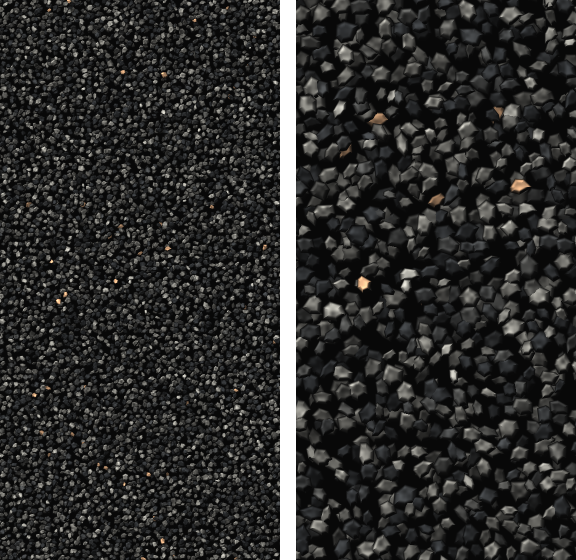
Left, the full canvas; right, a detail of the centre.
This texture is drawn by a WebGL 1 fragment shader. Its source:

```glsl
precision highp float;

uniform vec2 u_resolution;

#define CELLS 42.0
#define SIZE_MIN 0.34
#define SIZE_MAX 0.57
#define SPECKLE_SCALE 175.0
#define SPECKLE 0.85
#define GAIN 0.70
#define GAP_LEVEL 0.033
#define UNDER_SHADE 0.62
#define RARE_SHARE 0.008
#define LIGHT_DIR vec2(-0.5, 0.866)

const float TAU = 6.2831853;
const vec3 COOL = vec3(0.95, 1.0, 1.05);
const vec3 WARM = vec3(1.01, 1.0, 0.95);
const vec3 RUST = vec3(1.5, 1.15, 0.85);

float hash(vec2 p) {
  vec3 q = fract(p.xyx * 0.1031);
  q += dot(q, q.yzx + 33.33);
  return fract((q.x + q.y) * q.z);
}

float valueNoise(vec2 p) {
  vec2 i = floor(p);
  vec2 f = fract(p);
  f = f * f * (3.0 - 2.0 * f);
  return mix(mix(hash(i), hash(i + vec2(1.0, 0.0)), f.x),
             mix(hash(i + vec2(0.0, 1.0)), hash(i + vec2(1.0, 1.0)), f.x), f.y);
}

// Irregular hexagon: xy = normal of the nearest side, z = 0 at centre, 1 at rim
vec3 chip(vec2 q, vec2 id) {
  vec3 nearest = vec3(0.0);
  for (int k = 0; k < 6; k++) {
    float side = float(k);
    float jitter = hash(id + 17.0 * side + 3.0);
    float angle = (side + 0.6 * jitter) * TAU / 6.0;
    vec2 normal = vec2(cos(angle), sin(angle));
    float d = dot(q, normal) / mix(0.85, 1.1, fract(jitter * 7.0));
    if (d > nearest.z) nearest = vec3(normal, d);
  }
  return nearest;
}

// One layer of scattered chips: rgb = colour, a = coverage
vec4 chipLayer(vec2 p, float seed) {
  vec2 home = floor(p);
  vec4 layer = vec4(0.0);
  float topHeight = -1.0;
  for (int y = -1; y <= 1; y++) {
    for (int x = -1; x <= 1; x++) {
      vec2 cell = home + vec2(float(x), float(y));
      vec2 id = cell + seed;
      vec2 centre = cell + 0.1 + 0.8 * vec2(hash(id + 11.0), hash(id + 47.0));

      // Turn and stretch into the frame of the chip
      float turn = TAU * hash(id + 71.0);
      float c = cos(turn);
      float s = sin(turn);
      mat2 rotation = mat2(c, -s, s, c);
      float size = mix(SIZE_MIN, SIZE_MAX, hash(id + 93.0));
      float aspect = mix(0.55, 0.95, hash(id + 127.0));
      vec2 q = rotation * (p - centre) / (size * vec2(1.0, aspect));
      vec3 shape = chip(q, id);

      float height = 0.5 * hash(id + 151.0) + 0.7 * (1.0 - shape.z);
      if (shape.z < 1.05 && height > topHeight) {
        topHeight = height;

        // Flat tilted top with bevelled sides
        vec2 normal = normalize(shape.xy / vec2(1.0, aspect) * rotation);
        float bevel = smoothstep(0.4, 0.75, shape.z);
        float top = mix(0.4, 1.0, hash(id + 173.0));
        float lit = mix(top, 0.5 + 0.5 * dot(normal, LIGHT_DIR), bevel);
        float rim = 1.0 - smoothstep(0.72, 1.05, shape.z);

        float pick = hash(id + 199.0);
        float tone = mix(0.26, 0.97, pow(pick, 1.5));
        vec3 tint = mix(COOL, WARM, smoothstep(0.1, 0.6, pick));
        if (hash(id + 223.0) < RARE_SHARE) {
          tint = RUST;
          tone = 1.0;
        }
        layer = vec4(tint * tone * lit * rim, 1.0 - smoothstep(0.95, 1.05, shape.z));
      }
    }
  }
  return layer;
}

vec3 gravel(vec2 p) {
  vec4 under = chipLayer(p * CELLS + 0.37, 300.0);
  vec4 over = chipLayer(p * CELLS, 20.0);
  vec3 stone = mix(under.rgb * under.a * UNDER_SHADE, over.rgb, over.a);
  float speckle = 1.0 + SPECKLE * (valueNoise(p * SPECKLE_SCALE) - 0.5);
  return GAP_LEVEL + GAIN * stone * speckle;
}

void main() {
  // Four samples per pixel smooth the chip edges
  vec3 colour = vec3(0.0);
  for (int j = 0; j < 2; j++) {
    for (int i = 0; i < 2; i++) {
      vec2 offset = (vec2(float(i), float(j)) - 0.5) * 0.5;
      colour += gravel((gl_FragCoord.xy + offset) / u_resolution.x);
    }
  }
  gl_FragColor = vec4(colour * 0.25, 1.0);
}
```
